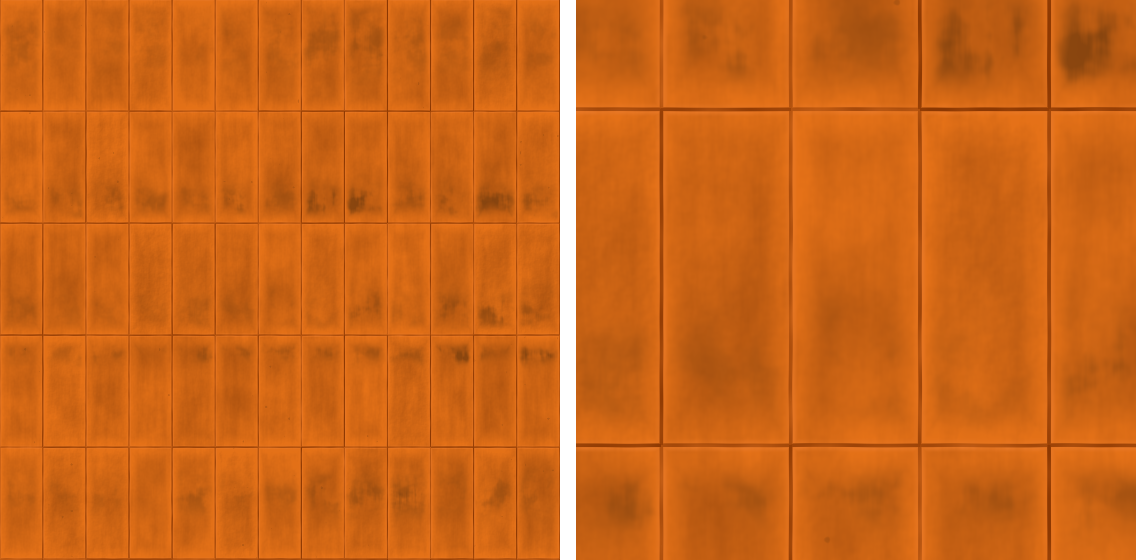
Left, the full canvas; right, a detail of the centre.
Reproduce this texture procedurally as a WebGL 1 fragment shader.

```glsl
precision highp float;
// Weathered orange wall of tall glazed tiles, 13 across and 5 down, with thin dark joints.

uniform vec2 u_resolution;

const vec2 GRID = vec2(13.0, 5.0);
const vec2 SHIFT = vec2(0.0004, -0.0016);  // offset of the joints from the canvas edge
const float JOINT_HALF = 0.0011;   // half width of a joint
const float RIDGE_WIDTH = 0.0046;  // raised lip beside a joint
const float RIM_WIDTH = 0.018;     // clean border of a tile
const float WOBBLE = 0.0004;       // unevenness of the joints
const float GRIME_AMOUNT = 0.85;
const float CLOUD_AMOUNT = 0.62;
const float RELIEF_AMOUNT = 0.14;

const vec3 FACE_DARK = vec3(0.725, 0.347, 0.066);
const vec3 FACE_LIGHT = vec3(0.882, 0.435, 0.090);
const vec3 RIDGE = vec3(0.910, 0.470, 0.150);
const vec3 GRIME = vec3(0.490, 0.250, 0.055);
const vec3 JOINT = vec3(0.550, 0.220, 0.006);

float hash(vec2 p) {
  vec3 q = fract(vec3(p.xyx) * 0.1031);
  q += dot(q, q.yzx + 33.33);
  return fract((q.x + q.y) * q.z);
}

// Slope of one lattice corner, wrapped so that the noise tiles.
float corner(vec2 cell, vec2 offset, vec2 period) {
  float angle = 6.2832 * hash(floor(mod(cell + 0.5, period)) + period * 0.37);
  return dot(vec2(cos(angle), sin(angle)), offset);
}

// Gradient noise, about -0.7 to 0.7, with freq lattice cells over the canvas.
float noise(vec2 uv, vec2 freq) {
  vec2 p = uv * freq;
  vec2 i = floor(p);
  vec2 f = p - i;
  vec2 w = f * f * f * (f * (f * 6.0 - 15.0) + 10.0);
  vec2 e = vec2(1.0, 0.0);
  float low = mix(corner(i, f, freq), corner(i + e.xy, f - e.xy, freq), w.x);
  float high = mix(corner(i + e.yx, f - e.yx, freq), corner(i + e.xx, f - e.xx, freq), w.x);
  return mix(low, high, w.y);
}

float fbm(vec2 uv, vec2 freq) {
  float sum = 0.0;
  float gain = 1.0;
  for (int k = 0; k < 4; k++) {
    sum += gain * noise(uv, freq);
    freq *= 2.0;
    gain *= 0.55;
  }
  return sum;
}

// Height, spread and strength of the dirt band in each row, counted from below.
vec3 grimeBand(float row) {
  if (row < 0.5) return vec3(0.57, 0.16, 0.80);
  if (row < 1.5) return vec3(0.84, 0.07, 1.00);
  if (row < 2.5) return vec3(0.22, 0.17, 0.75);
  if (row < 3.5) return vec3(0.20, 0.12, 1.00);
  return vec3(0.62, 0.32, 0.60);
}

void main() {
  vec2 uv = gl_FragCoord.xy / u_resolution;
  float pixel = 1.0 / min(u_resolution.x, u_resolution.y);

  // Tile layout
  vec2 bent = uv + SHIFT + WOBBLE * vec2(noise(uv, vec2(13.0, 31.0)), noise(uv, vec2(37.0, 11.0)));
  vec2 p = bent * GRID;
  vec2 tile = mod(floor(p), GRID);
  vec2 local = fract(p);
  vec2 side = (local - step(0.5, local)) / GRID;  // signed offset from nearest joint
  vec2 gap = abs(side);
  vec2 joint = mod(floor(p + 0.5), GRID);
  float tileRandom = hash(tile + 7.3);

  // Brushed glaze: upright streaks, broad clouds and grain
  float streak = fbm(uv, vec2(80.0, 9.0));
  float cloud = fbm(uv + tileRandom * 0.06, vec2(15.0, 11.0));
  float grain = noise(uv, vec2(230.0, 190.0));
  float inset = min(gap.x, gap.y * 0.65) + 0.009 * cloud;
  float rim = 1.0 - smoothstep(0.001, RIM_WIDTH, inset);
  float tone = 0.49 + 0.30 * (tileRandom - 0.5) + 0.22 * streak
             + CLOUD_AMOUNT * cloud + 0.10 * grain + 0.45 * rim;

  // Rough plaster relief, stronger on some tiles
  vec2 lightStep = vec2(-0.0016, 0.0018);
  float bump = fbm(uv + lightStep, vec2(61.0, 53.0)) - fbm(uv, vec2(61.0, 53.0));
  tone += RELIEF_AMOUNT * bump * (0.5 + 2.0 * pow(hash(tile + 41.7), 3.0));
  vec3 color = mix(FACE_DARK, FACE_LIGHT, clamp(tone, -0.2, 1.1));

  // Dirt settled in a band along each row, with a soft halo
  vec3 band = grimeBand(tile.y);
  float height = (local.y - band.x + 0.10 * cloud) / band.y;
  float patches = smoothstep(-0.40, 0.60, fbm(uv, vec2(19.0, 21.0)) + 0.5 * streak);
  float grime = patches * exp(-height * height) + 0.16 * exp(-0.2 * height * height);
  grime *= band.z * (1.0 - 0.9 * rim);
  grime *= mix(0.40, 1.0, hash(tile + 19.1)) * mix(0.65, 1.0, smoothstep(0.2, 0.7, uv.x));
  color = mix(color, GRIME, GRIME_AMOUNT * min(grime, 1.0));

  // Small pits
  float pit = smoothstep(0.50, 0.62, noise(uv, vec2(121.0, 97.0)));
  color = mix(color, GRIME, 0.3 * pit * step(0.55, hash(tile + 63.2)));

  // Raised lips, brighter to the right of and below each joint
  vec2 lip = 1.0 - smoothstep(vec2(JOINT_HALF), vec2(RIDGE_WIDTH), gap);
  lip *= mix(vec2(0.45), vec2(0.85), step(vec2(0.0), side * vec2(1.0, -1.0)));
  color = mix(color, RIDGE, clamp(max(lip.x, lip.y) * (0.85 + 0.5 * streak), 0.0, 1.0));

  // Dark joints, each of its own depth
  vec2 line = 1.0 - smoothstep(vec2(JOINT_HALF - 0.6 * pixel), vec2(JOINT_HALF + 0.6 * pixel), gap);
  vec2 depth = vec2(hash(vec2(joint.x, tile.y) + 3.1), hash(vec2(tile.x, joint.y) + 87.5));
  depth = mix(vec2(0.45), vec2(1.0), depth) + 0.35 * noise(uv, vec2(47.0, 43.0));
  line *= clamp(depth, 0.0, 1.0);
  color = mix(color, JOINT, max(line.x, line.y));

  gl_FragColor = vec4(color, 1.0);
}
```
